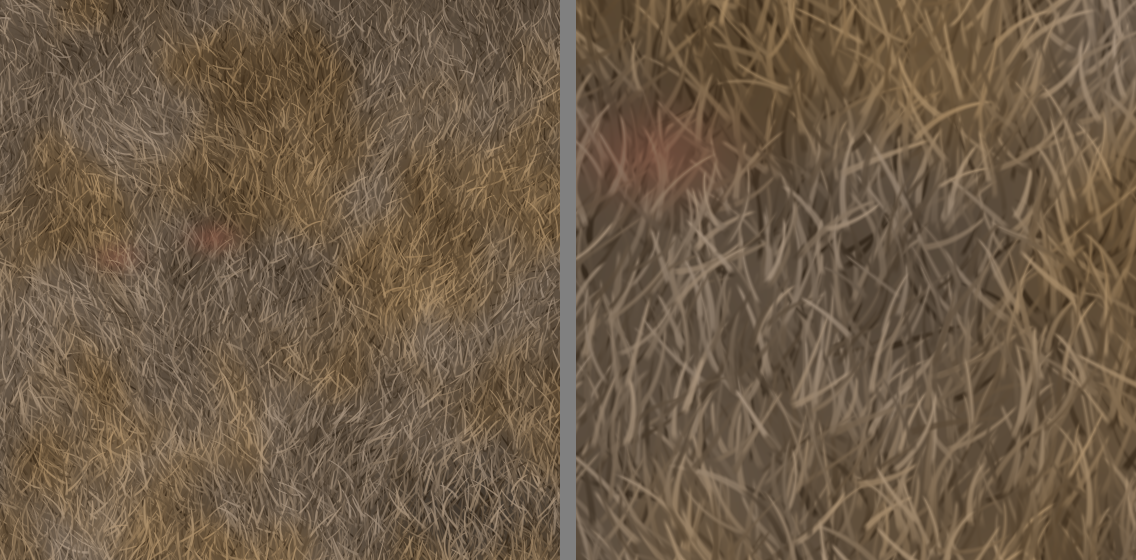
Left: the whole. Right: its middle third, enlarged.
Reproduce this texture procedurally as a WebGL 1 fragment shader.

```glsl
precision highp float;
uniform vec2 u_resolution;

const float LAYERS = 18.0;
const float CELL = 0.038;           // grid pitch; also the longest half blade
const float HALF_WIDTH = 0.0021;
const float SOFTNESS = 0.0013;
const float OPACITY = 0.8;
const float BEND = 0.24;
const float LEAN_SPREAD = 1.2;
const float TONE_BASE = 0.2;
const float TONE_SPREAD = 0.9;
const float LIGHT_SWING = 0.17;
const vec3 SHADOW = vec3(0.24, 0.19, 0.135);
const vec3 STRAW = vec3(0.62, 0.54, 0.45);
const vec3 COOL_TINT = vec3(0.985, 1.0, 1.04);
const vec3 GOLD_TINT = vec3(1.03, 0.98, 0.86);
const vec3 RUST = vec3(0.50, 0.33, 0.26);
const vec2 RUST_A = vec2(0.38, 0.575);
const vec2 RUST_B = vec2(0.21, 0.54);
const vec2 GAP_CENTER = vec2(0.85, 0.08);

vec4 hash4(vec2 p) {
  vec4 q = fract(p.xyxy * vec4(0.1031, 0.1030, 0.0973, 0.1099));
  q += dot(q, q.wzxy + 33.33);
  return fract((q.xxyz + q.yzzw) * q.zywx);
}

// Layered, warped sines: smooth patches, roughly -1 to 1
float patches(vec2 p) {
  float sum = 0.0;
  float amp = 0.55;
  for (int i = 0; i < 3; i++) {
    sum += amp * sin(p.x + 1.3 * sin(p.y * 0.8)) * cos(p.y + 0.9 * sin(p.x * 0.7));
    p = mat2(1.2, 1.4, -1.4, 1.2) * p + 2.7;
    amp *= 0.65;
  }
  return sum;
}

// Mean lean from vertical: tangled at left, upright at right
float leanField(vec2 p) {
  return mix(-0.25, 0.18, p.x) + mix(0.85, 0.4, p.x) * patches(p * 8.0 + 4.0);
}

// Coverage in x, position along the blade (-1 root, 1 tip) in y
vec2 blade(vec2 p, float lean, float halfLength, float halfWidth, float bend, float soft) {
  vec2 along = vec2(sin(lean), cos(lean));
  float s = dot(p, along) / halfLength;
  float across = dot(p, vec2(along.y, -along.x)) - bend * halfLength * (s * s - 0.33);
  float width = halfWidth * (1.0 - 0.3 * (s + 1.0));
  float side = 1.0 - smoothstep(width - soft, width + soft, abs(across));
  float ends = 1.0 - smoothstep(0.75, 1.0, abs(s));
  return vec2(side * ends, s);
}

float blob(vec2 p, vec2 center, float size) {
  vec2 d = (p - center) * vec2(0.75, 1.2);
  return exp(-dot(d, d) / (size * size));
}

void main() {
  vec2 uv = gl_FragCoord.xy / u_resolution.y;
  float soft = max(SOFTNESS, 0.6 / u_resolution.y);

  // Broad light, colour and thin spots
  float light = LIGHT_SWING * patches(uv * 10.0 + 1.5) - 0.1 * (uv.y - 0.5);
  float gold = smoothstep(-0.25, 0.75, patches(uv * 8.0 + 8.0)
             + 0.6 * blob(uv, vec2(0.55, 0.66), 0.22));
  float gap = blob(uv, GAP_CENTER, 0.14);
  float rust = min(1.0, blob(uv, RUST_A, 0.032) + 0.8 * blob(uv, RUST_B, 0.03));
  vec3 tint = mix(COOL_TINT, GOLD_TINT, gold);

  vec3 color = mix(SHADOW, STRAW, TONE_BASE + 0.15 + light) * tint * (1.0 - 0.4 * gap);
  float size = mix(1.0, 0.78, uv.y);

  // Blades, from the shaded mat up to the lit tips
  for (float layer = 0.0; layer < LAYERS; layer++) {
    float height = layer / (LAYERS - 1.0);
    vec2 shift = hash4(vec2(layer * 7.0 + 3.0, 19.0)).xy;
    vec2 grid = uv / CELL + shift;
    vec2 home = floor(grid);
    for (int j = -1; j <= 1; j++) {
      for (int i = -1; i <= 1; i++) {
        vec2 cell = home + vec2(float(i), float(j));
        vec4 place = hash4(cell + layer * 37.0 + 11.0);
        vec4 look = hash4(cell + layer * 53.0 + 171.0);
        vec2 center = (cell + place.xy - shift) * CELL;
        float lean = leanField(center) + LEAN_SPREAD * (place.z + place.w - 1.0);
        float halfLength = CELL * size * mix(0.5, 0.95, look.x);
        float halfWidth = HALF_WIDTH * size * mix(0.65, 1.25, look.y);
        vec2 b = blade(uv - center, lean, halfLength, halfWidth,
                       BEND * (look.z * 2.0 - 1.0), soft);
        float tone = TONE_BASE + mix(0.12, 0.56, height)
                   + TONE_SPREAD * (look.w - 0.5) + 0.1 * b.y + light;
        tone -= gap * 0.5 * (1.0 - height);
        vec3 bladeColor = mix(SHADOW, STRAW, clamp(tone, -0.15, 1.15)) * tint;
        bladeColor *= mix(vec3(1.0), vec3(1.02, 1.0, 0.96), place.w);
        color = mix(color, bladeColor, b.x * OPACITY);
      }
    }
  }

  // Reddish soil showing between the blades
  float luma = dot(color, vec3(0.3, 0.59, 0.11));
  float bare = rust * (1.0 - 0.6 * smoothstep(0.36, 0.52, luma));
  color = mix(color, RUST * (0.55 + 1.25 * luma), 0.75 * bare);
  gl_FragColor = vec4(color, 1.0);
}
```
